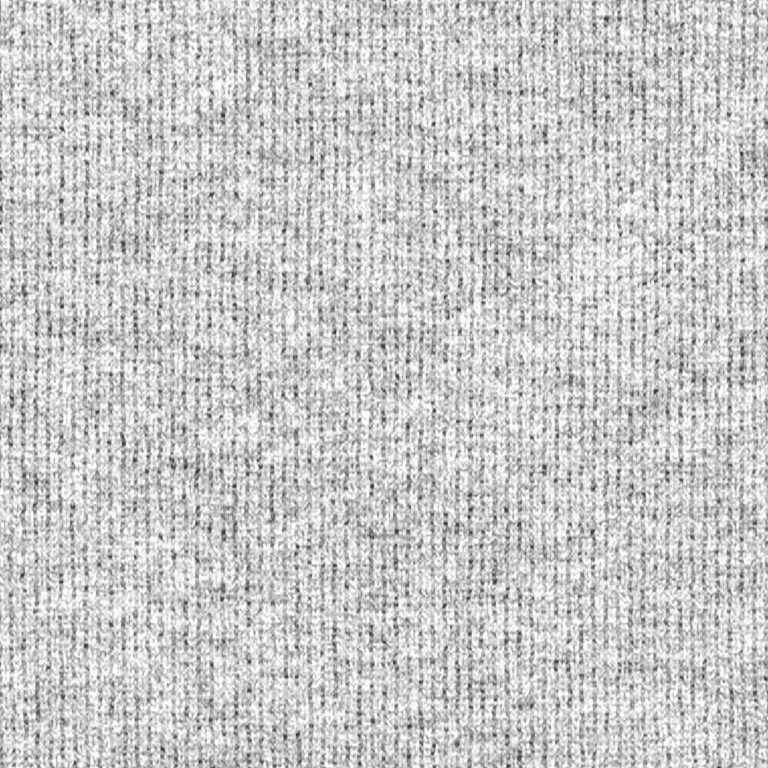
Write a Shadertoy shader that draws this texture.

```glsl
// Pale grey melange jersey: narrow, straight wales of small V stitches,
// separated by broken dark gaps. Stitch shading, fibre grain and short
// horizontal yarn streaks are summed, then mapped through a tone curve.

const float TAU = 6.2831853;
const vec2 STITCHES = vec2(62.0, 105.0);   // wales and courses per canvas

// Sine-free hash, 0 to 1
float hash(vec2 p) {
    vec3 q = fract(p.xyx * vec3(0.1031, 0.1030, 0.0973));
    q += dot(q, q.yzx + 33.33);
    return fract((q.x + q.y) * q.z);
}

// Smooth value noise, 0 to 1
float valueNoise(vec2 p) {
    vec2 cell = floor(p);
    vec2 f = fract(p);
    f = f * f * (3.0 - 2.0 * f);
    float low = mix(hash(cell), hash(cell + vec2(1, 0)), f.x);
    float high = mix(hash(cell + vec2(0, 1)), hash(cell + vec2(1, 1)), f.x);
    return mix(low, high, f.y);
}

// Value noise centred on zero, with a given spread and seed
float grain(vec2 p, float amount, float seed) {
    return amount * (valueNoise(p + seed) - 0.5);
}

// Stitch coordinates, bent very slightly as in hand-laid cloth
vec2 bendCloth(vec2 uv) {
    vec2 p = uv * STITCHES;
    p.x += grain(uv * vec2(3.0, 5.0), 0.3, 11.0);
    p.x += grain(p * vec2(1.0, 0.9), 0.22, 37.0);
    p.y += grain(uv * vec2(30.0, 8.0), 1.0, 53.0);
    return p;
}

// Dark dashes between wales, with a random depth for each stitch
float waleGap(vec2 p, float side) {
    vec2 cell = vec2(floor(p.x + 0.5), floor(p.y));
    float depth = mix(0.5, 1.5, hash(cell + 71.0));
    float rung = sin(0.5 * TAU * p.y);
    float dash = mix(0.25, 1.0, rung * rung);
    return smoothstep(0.24, 0.41, side) * depth * dash;
}

// Small shadow where the two legs of a V meet
float stitchNotch(vec2 p, float side) {
    float depth = hash(floor(p) + 19.0);
    return depth * (1.0 - smoothstep(0.0, 0.13, side));
}

// Sum of knit relief, roughly zero mean
float knitRelief(vec2 p) {
    float side = abs(fract(p.x) - 0.5);
    float chevron = p.y - 1.3 * side;
    float relief = 0.53 - 2.15 * waleGap(p, side) - 1.1 * stitchNotch(p, side);
    relief += 0.42 * cos(TAU * chevron);
    return relief + grain(vec2(p.x * 3.4, chevron * 1.8), 1.5, 83.0);
}

// Dark and light fibres spun into the yarn, from wide to fine
float melange(vec2 uv) {
    float shade = grain(uv * vec2(6.0, 11.0), 0.25, 5.0);
    shade += grain(uv * vec2(14.0, 45.0), 0.32, 23.0);
    shade += grain(uv * vec2(34.0, 115.0), 1.1, 47.0);
    return shade + grain(uv * vec2(380.0, 330.0), 2.0, 61.0);
}

// Tone curve: long dark tail, compressed highlights
float clothTone(float z) {
    return clamp(0.797 + 0.147 * z - 0.011 * z * z, 0.25, 0.985);
}

void mainImage(out vec4 fragColor, in vec2 fragCoord) {
    vec2 uv = fragCoord / iResolution.y;
    float shade = knitRelief(bendCloth(uv)) + melange(uv);
    fragColor = vec4(vec3(clothTone(shade)), 1.0);
}
```
